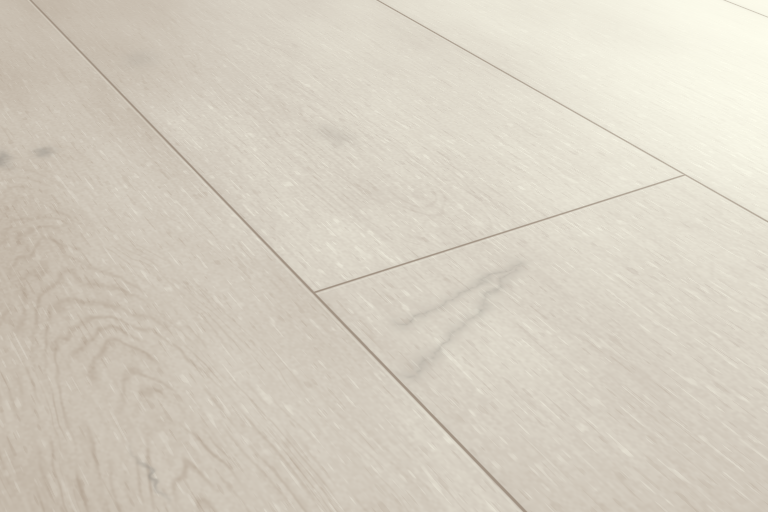
This texture is drawn by a Shadertoy shader. Its source:

```glsl
// Pale oak floorboards in oblique perspective: two vanishing points turn the
// canvas into floor coordinates, where seams, growth rings, pores, knots and a
// split are built from noise; a window glow lights the far right corner.

const float ASPECT = 1.5;                        // canvas width in heights
const vec2 VANISH_LENGTH = vec2(-0.764, -0.852); // where long seams converge
const vec2 VANISH_CROSS = vec2(5.10, -0.852);    // where end joints converge
const vec2 FLOOR_SCALE = vec2(1.258, 0.742);     // to units of board width
const float FIRST_SEAM = 1.216;
const float FIRST_JOINT = 2.339;
const float BOARD_LENGTH = 6.0;
const float STAGGER = 2.2;
const float SEAM_HALF_WIDTH = 0.0027;
const float RING_COUNT = 13.0;
const float RING_STRETCH = 5.5;
const vec2 GLOW_CENTRE = vec2(1.5, 0.0);

const vec3 WOOD_DARK = vec3(0.73, 0.68, 0.62);
const vec3 WOOD_MID = vec3(0.83, 0.80, 0.75);
const vec3 WOOD_LIGHT = vec3(0.96, 0.95, 0.89);
const vec3 SEAM_COLOUR = vec3(0.60, 0.54, 0.48);
const vec3 KNOT_COLOUR = vec3(0.57, 0.55, 0.52);

// Centres of the growth rings, within a board
const vec2 HEARTS[4] = vec2[4](vec2(0.58, 1.70), vec2(0.80, 0.90),
                               vec2(0.38, 2.95), vec2(0.53, 2.60));

float hash(vec2 p) {
    vec3 a = fract(vec3(p.xyx) * 0.1031);
    a += dot(a, a.yzx + 33.33);
    return fract((a.x + a.y) * a.z);
}

float noise(vec2 p) {
    vec2 i = floor(p), f = fract(p);
    f = f * f * (3.0 - 2.0 * f);
    return mix(mix(hash(i), hash(i + vec2(1, 0)), f.x),
               mix(hash(i + vec2(0, 1)), hash(i + vec2(1, 1)), f.x), f.y);
}

float fbm(vec2 p) {
    float sum = 0.0, weight = 0.5;
    for (int i = 0; i < 4; i++) {
        sum += weight * noise(p);
        p = p * 2.03 + 17.3;
        weight *= 0.5;
    }
    return sum / 0.9375;
}

float segmentDistance(vec2 p, vec2 a, vec2 b) {
    vec2 d = b - a;
    return length(p - a - d * clamp(dot(p - a, d) / dot(d, d), 0.0, 1.0));
}

// Soft elliptical stain, longer along the board
float stain(vec2 p, vec2 centre, vec2 size) {
    vec2 d = (p - centre) / size;
    return exp(-dot(d, d));
}

// Antialiased line around zero distance
float line(float dist, float halfWidth, float pixel) {
    return 1.0 - smoothstep(halfWidth - 0.6 * pixel, halfWidth + 0.6 * pixel, dist);
}

vec3 woodRamp(float tone) {
    return tone < 0.5 ? mix(WOOD_DARK, WOOD_MID, tone * 2.0)
                      : mix(WOOD_MID, WOOD_LIGHT, tone * 2.0 - 1.0);
}

void mainImage(out vec4 fragColor, in vec2 fragCoord) {
    vec2 p = fragCoord / iResolution.xy;
    p = vec2(p.x * ASPECT, 1.0 - p.y);

    // Floor coordinates: x across the boards, y along them
    float depth = p.y - VANISH_LENGTH.y;
    vec2 q = vec2(p.x - VANISH_LENGTH.x, VANISH_CROSS.x - p.x) / depth * FLOOR_SCALE;
    q.x -= FIRST_SEAM;
    vec2 pixel = fwidth(q);

    // Board layout
    float row = floor(q.x);
    float along = (q.y - FIRST_JOINT - row * STAGGER) / BOARD_LENGTH;
    float board = floor(along);
    float id = row * 2.0 + board + 2.0;
    vec2 local = vec2(q.x - row, q.y);
    vec2 seed = vec2(id * 7.31 + 40.0, id * 3.17 + 20.0);

    // Thin growth rings, bent by slow noise and broken by the fibres
    vec2 w = local - HEARTS[int(mod(id, 4.0))];
    w.x += 0.06 * (fbm(local * vec2(6.0, 2.5) + seed) - 0.5);
    w.y += 0.26 * (fbm(local * vec2(10.0, 4.0) + seed + 9.0) - 0.5);
    float radius = length(vec2(w.x * RING_STRETCH, w.y));
    float phase = radius * RING_COUNT + 1.6 * noise(vec2(radius * 6.0, q.y * 2.0) + seed);
    float ring = pow(0.5 + 0.5 * cos(6.2832 * phase), 3.0);
    float broken = smoothstep(0.25, 0.75, noise(vec2(phase * 0.8, q.y * 9.0) + seed));
    float figure = exp(-0.7 * radius * radius) * (row < 0.0 ? 1.0 : 0.3);
    float focus = smoothstep(-0.25, 0.4, p.y);

    // Fine fibres and short pores
    vec2 fibre = vec2(local.x + 0.15 * w.x, local.y);
    float streak = noise(fibre * vec2(120.0, 7.0) + seed);
    float pore = noise(fibre * vec2(150.0, 24.0) + seed + 50.0);
    float cloud = fbm(local * vec2(4.0, 1.8) + seed + 80.0);
    float speckle = noise(q * vec2(190.0, 130.0) + 200.0);

    // Room light, then the wood's own variation
    vec2 toGlow = p - GLOW_CENTRE;
    float glow = exp(-3.5 * dot(toGlow, toGlow));
    float tone = 0.27 + 0.29 * smoothstep(0.0, 0.75, p.x) - 0.14 * p.y * p.y * p.y + 0.55 * glow;
    float wear = 0.36 * (cloud - 0.5) + focus * (0.11 * (streak - 0.5) + 0.12 * (speckle - 0.5));
    wear -= focus * ring * broken * (0.03 + 0.27 * figure);
    wear += focus * (0.15 * smoothstep(0.76, 0.95, pore) - 0.13 * smoothstep(0.22, 0.06, pore));
    wear += 0.06 * (hash(seed) - 0.5) + 0.02;
    vec3 colour = woodRamp(tone + wear * (1.0 - 0.65 * glow));

    // Knots, and a faint forked split in the near board
    vec2 rough = q + 0.05 * (vec2(fbm(q * 18.0 + 60.0), fbm(q * 18.0 + 90.0)) - 0.5);
    float knots = 0.45 * stain(rough, vec2(-0.284, 3.238), vec2(0.018, 0.03))
                + 0.55 * stain(rough, vec2(-0.381, 3.244), vec2(0.018, 0.05))
                + 0.50 * stain(rough, vec2(-0.469, 2.004), vec2(0.005, 0.05))
                + 0.16 * stain(rough, vec2(0.38, 2.95), vec2(0.04, 0.07))
                + 0.15 * stain(rough, vec2(0.13, 3.70), vec2(0.05, 0.06));
    vec2 tip = vec2(0.425, 2.223);
    float split = min(segmentDistance(rough, tip, vec2(0.09, 2.156)),
                      segmentDistance(rough, tip, vec2(0.02, 2.006)));
    knots += 0.34 * exp(-split * 85.0) * (0.3 + 0.6 * speckle + 0.5 * streak);
    colour = mix(colour, KNOT_COLOUR, clamp(knots, 0.0, 0.8));

    // Bevelled seams and end joints
    float side = fract(q.x), end = fract(along);
    float sideDist = min(side, 1.0 - side);
    float endDist = min(end, 1.0 - end) * BOARD_LENGTH;
    float lip = max(line(abs(1.0 - side - 0.007), 0.002, pixel.x),
                    line(abs((1.0 - end) * BOARD_LENGTH - 0.008), 0.002, pixel.y));
    float seam = max(line(sideDist, SEAM_HALF_WIDTH, pixel.x),
                     line(endDist, SEAM_HALF_WIDTH, pixel.y));
    float shade = exp(-min(sideDist, endDist) * 130.0);
    colour *= 1.0 - 0.04 * shade;
    colour = mix(colour, WOOD_LIGHT, 0.25 * lip);
    colour = mix(colour, SEAM_COLOUR, seam * (0.88 - 0.45 * glow));

    fragColor = vec4(clamp(colour, 0.0, 1.0), 1.0);
}
```
